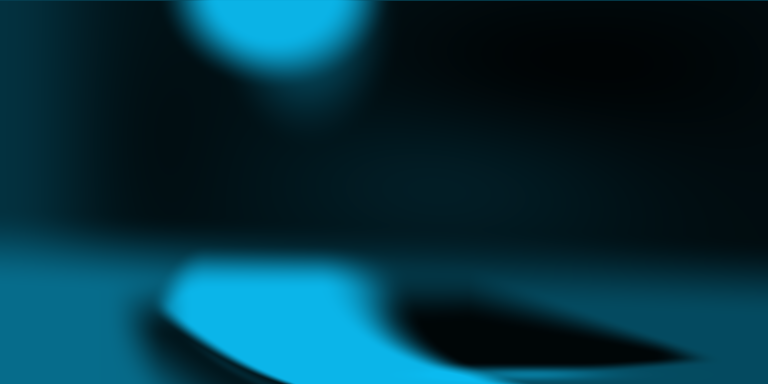
Give the GLSL for this background, as a Shadertoy shader.

```glsl
// Blurred cyan studio scene: a hanging glow above a dark wall, and a lit floor
// carrying a bright curved pool and a tapering shadow. Each part is a soft mask
// that edits one light value, which is finally tinted.

#define TINT vec3(0.043, 0.73, 0.94)
#define WALL_LIGHT 0.092
#define FLOOR_LEFT 0.58
#define FLOOR_RIGHT 0.40
#define HORIZON 0.41
#define HORIZON_SLOPE 0.04
#define LAMP_POS vec2(0.715, 1.03)
#define LAMP_SIZE vec2(0.275, 0.235)
#define RIM_LIGHT 0.38

// Soft step that is 1 below lo and 0 above hi.
float below(float lo, float hi, float v) {
    return 1.0 - smoothstep(lo, hi, v);
}

float glow(vec2 p, vec2 center, vec2 size) {
    vec2 q = (p - center) / size;
    return exp(-dot(q, q));
}

float softEllipse(vec2 p, vec2 center, vec2 size, float inner, float outer) {
    return below(inner, outer, length((p - center) / size));
}

float wallLight(vec2 p) {
    float light = WALL_LIGHT;
    light += 0.17 * exp(-p.x * p.x / 0.055);
    light += 0.075 * glow(p, vec2(1.17, 0.53), vec2(0.42, 0.20));
    light -= 0.075 * glow(p, vec2(1.45, 0.82), vec2(0.48, 0.25));
    light -= 0.025 * smoothstep(1.4, 2.0, p.x);
    light -= 0.025 * glow(p, vec2(0.40, 0.62), vec2(0.20, 0.30));
    return max(light, 0.02);
}

float lampLight(vec2 p, float light) {
    float halo = softEllipse(p, vec2(0.80, 0.96), vec2(0.22, 0.31), 0.25, 1.15);
    float core = softEllipse(p, LAMP_POS, LAMP_SIZE, 0.55, 1.13);
    light = mix(light, 0.40, halo);
    return mix(light, 0.96, core);
}

float floorLight(vec2 p, float light) {
    float horizon = HORIZON - HORIZON_SLOPE * p.x;
    float level = mix(FLOOR_LEFT, FLOOR_RIGHT, smoothstep(0.2, 1.1, p.x));
    return mix(light, level, below(horizon - 0.16, horizon + 0.05, p.y));
}

// Wedge of shadow narrowing towards the right.
float shadowWedge(vec2 p) {
    float top = 0.235 - 0.27 * max(p.x - 1.22, 0.0);
    float bottom = 0.043 + 0.018 * smoothstep(1.5, 1.88, p.x);
    float blur = mix(0.085, 0.02, smoothstep(1.0, 1.85, p.x));
    return below(top - blur, top + blur, p.y)
         * smoothstep(bottom - 0.014, bottom + 0.014, p.y)
         * smoothstep(0.88, 1.04, p.x)
         * below(1.70, 1.90, p.x);
}

// Lower left rim of the pool, as a height over x.
float poolRim(float x) {
    float d = max(0.755 - x, 0.0);
    return d * (0.32 + 0.75 * d) - 0.4 * max(x - 0.755, 0.0);
}

float poolMask(vec2 p) {
    float leftBend = max(0.54 - p.x, 0.0);
    float rightBend = max(p.x - 0.82, 0.0);
    float top = 0.315 - 6.0 * leftBend * leftBend - 0.6 * rightBend * rightBend;
    float right = 0.93 + 0.40 * exp(-p.y / 0.09);
    float sideBlur = mix(0.07, 0.12, smoothstep(0.0, 0.25, p.y));
    float rim = poolRim(p.x);
    float rimBlur = 0.008 + 0.12 * max(p.y, 0.0);
    return below(top - 0.07, top + 0.05, p.y)
         * below(right - sideBlur, right + sideBlur, p.x)
         * smoothstep(rim - rimBlur, rim + rimBlur, p.y)
         * smoothstep(0.34, 0.50, p.x);
}

// Dark band that hugs the outside of the pool rim.
float rimShadow(vec2 p) {
    float depth = poolRim(p.x) - p.y;
    return below(0.03, 0.27, depth)
         * below(0.12, 0.29, p.y)
         * smoothstep(0.27, 0.43, p.x)
         * below(0.76, 0.86, p.x);
}

void mainImage(out vec4 fragColor, in vec2 fragCoord) {
    // Height runs from 0 to 1, width from 0 to 2.
    vec2 p = fragCoord / iResolution.xy * vec2(2.0, 1.0);

    // Wall, lamp and floor
    float light = lampLight(p, wallLight(p));
    light = floorLight(p, light);

    // Shadows on the floor, with a faint streak along the rim
    light = mix(light, 0.03, shadowWedge(p));
    light = mix(light, 0.08, 0.92 * rimShadow(p));
    float streak = (poolRim(p.x) - 0.025 - p.y) / 0.012;
    light += 0.09 * exp(-streak * streak) * smoothstep(0.45, 0.60, p.x)
           * below(0.70, 0.76, p.x);

    // Bright pool and the thin sliver beyond it
    light = mix(light, 0.97, poolMask(p));
    light += 0.25 * glow(p, vec2(1.38, 0.024), vec2(0.18, 0.014));

    // Fine lit line on the top border
    light = mix(light, RIM_LIGHT, 0.8 * smoothstep(0.996, 0.999, p.y) * (1.0 - light));

    fragColor = vec4(TINT * clamp(light, 0.0, 1.0), 1.0);
}
```
